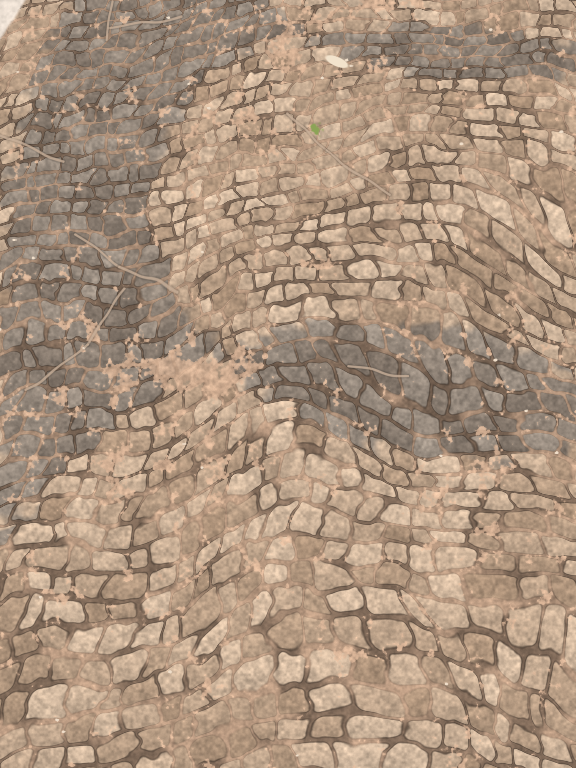
A Shadertoy shader for this texture:

```glsl
float hash(vec2 p) {
    p = fract(p * vec2(0.1031, 0.1137));
    p += dot(p, p.yx + 33.33);
    return fract((p.x + p.y) * p.x * 17.3);
}

vec2 hash2(vec2 p) { return vec2(hash(p + 11.7), hash(p.yx + 47.3)); }

float noise(vec2 p) {
    vec2 i = floor(p), f = fract(p);
    f = f * f * (3.0 - 2.0 * f);
    return mix(mix(hash(i), hash(i + vec2(1, 0)), f.x),
               mix(hash(i + vec2(0, 1)), hash(i + 1.0), f.x), f.y);
}

vec2 noise2(vec2 p) { return vec2(noise(p), noise(p + 31.0)) - 0.5; }

float fbm(vec2 p) {
    float sum = 0.0, amp = 0.53;
    for (int i = 0; i < 4; i++) {
        sum += amp * noise(p);
        p = mat2(1.6, 1.2, -1.2, 1.6) * p + 5.3;
        amp *= 0.5;
    }
    return sum;
}

// Lens between two parabolas; positive inside
float lens(vec2 p, vec2 top, vec2 bottom, float bend) {
    vec2 dx = p.x - vec2(top.x, bottom.x);
    return min(p.y - top.y - bend * dx.x * dx.x, bottom.y - bend * dx.y * dx.y - p.y);
}

// Positive where the paving is laid in dark stone
float darkPaving(vec2 p) {
    float d = 0.373 - p.x;
    float fan = (length((p - vec2(0.565, 0.358)) / vec2(0.302, 0.3)) - 1.0) * 0.3;
    float band = min(p.x - 0.13 * exp(-5.5 * p.y) + 0.004, fan);
    band = min(band, min(0.46 + 1.3 * p.y, 0.55) - p.x);
    band = min(band, 0.616 + 0.55 * d + 0.86 * d * d - p.y);
    float lenses = max(lens(p, vec2(0.651, 0.555), vec2(0.833, 0.802), 0.841),
                       lens(p, vec2(0.75, 0.042), vec2(0.86, 0.142), 0.65));
    return max(band, lenses);
}

// Slanted side of a sett; h is the height within its course
float settSide(float i, float row, float h) {
    return i + 0.5 * (hash(vec2(i, row)) - 0.5) + 0.5 * h * (hash(vec2(i + 40.0, row)) - 0.5);
}

// Offset to the sett centre, distance to its joint, random value
vec4 setts(vec2 q) {
    float row = floor(q.y), h = fract(q.y) - 0.5;
    float x = q.x + 7.0 * hash(vec2(row, 3.0)), i = floor(x);
    if (x < settSide(i, row, h)) i -= 1.0;
    else if (x > settSide(i + 1.0, row, h)) i += 1.0;
    float left = settSide(i, row, h), right = settSide(i + 1.0, row, h);
    float middle = 0.5 * (left + right);
    vec2 r = hash2(vec2(i, row));
    float rise = 0.5 - abs(h + 0.2 * (r.y - 0.5) * (x - middle)) - 0.07 * r.x;
    vec2 inset = max(0.2 - vec2(min(x - left, right - x), rise), 0.0);
    return vec4(middle - x, -h, 0.2 - length(inset), hash(vec2(i + 5.0, row + 9.0)));
}

float blob(vec2 p, vec2 centre, vec2 size) {
    vec2 d = (p - centre) / size;
    return exp(-dot(d, d));
}

void twig(inout vec3 col, vec2 p, vec2 a, vec2 b) {
    p += 0.012 * noise2(p * 25.0);
    vec2 ab = b - a;
    float d = length(p - a - ab * clamp(dot(p - a, ab) / dot(ab, ab), 0.0, 1.0));
    col *= 1.0 - 0.2 * smoothstep(0.006, 0.001, d);
    col = mix(col, vec3(0.8, 0.7, 0.61), 0.8 * smoothstep(0.0034, 0.0008, d));
}

void mainImage(out vec4 fragColor, in vec2 fragCoord) {
    vec2 p = vec2(fragCoord.x, iResolution.y - fragCoord.y) / iResolution.x;

    // Curved courses, receding towards the top
    vec2 size = vec2(0.03, 0.024) + vec2(0.019, 0.022) * p.y;
    vec2 w = p + 0.11 * noise2(p * 4.0);
    w.y -= 0.35 * (p.x - 0.6) * (p.x - 0.6);
    vec2 q = vec2((w.x - 0.5) / size.x, log(0.024 + 0.022 * w.y) / 0.022) + 250.0;
    q += 0.5 * noise2(q * 0.9) + 0.16 * noise2(q * 3.0);
    vec4 s = setts(q);
    float grain = 0.65 * fbm(p * 110.0) + 0.35 * noise(p * 210.0);
    float broad = fbm(p * 6.0), patches = fbm(p * 36.0);

    // Stone faces
    float dark = smoothstep(-0.004, 0.004, darkPaving(p + 0.8 * s.xy * size));
    vec3 pale = mix(vec3(0.67, 0.565, 0.47), vec3(0.84, 0.74, 0.64), s.w);
    pale *= 0.95 + 0.1 * broad;
    vec3 slate = mix(vec3(0.5, 0.45, 0.405), vec3(0.63, 0.58, 0.53), s.w);
    vec3 face = mix(pale, slate, dark) * (0.75 + 0.5 * grain);
    face *= 1.0 + 0.1 * s.y;

    // Sandy joints with shadowed edges
    vec3 sand = vec3(0.79, 0.655, 0.55) * (0.75 + 0.5 * grain);
    float shade = smoothstep(0.3, 0.7, noise(p * 22.0 + 4.0));
    vec3 joint = sand * mix(0.64, 0.95, shade) * mix(1.0, 0.92, dark);
    float width = 0.02 + 0.07 * patches;
    vec3 col = mix(joint, face, smoothstep(width - 0.02, width + 0.03, s.z));
    float rim = smoothstep(0.05, 0.0, abs(s.z - width));
    col *= 1.0 - 0.24 * rim * (1.0 - 0.6 * shade);

    // Loose sand gathered at the cusps and worn spots
    float dust = blob(p, vec2(0.29, 0.63), vec2(0.09, 0.04)) + blob(p, vec2(0.4, 0.65), vec2(0.05, 0.03));
    dust += blob(p, vec2(0.51, 0.085), vec2(0.05, 0.04)) + 0.7 * blob(p, vec2(0.39, 0.21), vec2(0.07, 0.05));
    dust += 0.5 * blob(p, vec2(0.22, 0.76), vec2(0.2, 0.09)) + 0.5 * blob(p, vec2(0.65, 0.01), vec2(0.13, 0.03));
    dust += 0.25 * blob(p, vec2(0.76, 0.9), vec2(0.14, 0.1));
    float loose = 0.6 * patches + 0.4 * grain + 0.24 * dust - 0.25 * s.z;
    col = mix(col, sand * 1.04, 0.85 * smoothstep(0.6, 0.68, loose));

    // Fallen twigs
    twig(col, p, vec2(0.503, 0.2), vec2(0.565, 0.26));
    twig(col, p, vec2(0.565, 0.26), vec2(0.68, 0.34));
    twig(col, p, vec2(0.0, 0.233), vec2(0.113, 0.284));
    twig(col, p, vec2(0.13, 0.408), vec2(0.21, 0.46));
    twig(col, p, vec2(0.21, 0.46), vec2(0.31, 0.508));
    twig(col, p, vec2(0.217, 0.5), vec2(0.15, 0.6));
    twig(col, p, vec2(0.15, 0.6), vec2(0.05, 0.68));
    twig(col, p, vec2(0.19, 0.05), vec2(0.32, 0.027));
    twig(col, p, vec2(0.195, 0.0), vec2(0.186, 0.07));
    twig(col, p, vec2(0.6, 0.638), vec2(0.71, 0.655));

    // Grass tuft, pale leaf, chips and the kerb corner
    float tuft = blob(p, vec2(0.55, 0.225), vec2(0.014, 0.016)) * (0.3 + noise(p * 160.0));
    col = mix(col, vec3(0.55, 0.64, 0.34), smoothstep(0.4, 0.7, tuft));
    vec2 leaf = mat2(0.92, -0.39, 0.39, 0.92) * (p - vec2(0.585, 0.107));
    col = mix(col, vec3(0.95, 0.89, 0.8), smoothstep(1.15, 0.85, length(leaf / vec2(0.021, 0.008))));
    for (int i = 0; i < 28; i++) {
        vec2 chip = hash2(vec2(float(i) * 7.0 + 2.0, 19.0)) * vec2(1.0, 1.333);
        float d = length((p - chip) * vec2(1.0, 1.4)) + 0.003 * noise(p * 300.0);
        col = mix(col, vec3(0.94, 0.87, 0.79), smoothstep(0.006, 0.003, d));
    }
    float kerb = 0.045 - p.x - 0.65 * p.y + 0.008 * (patches - 0.5);
    col = mix(col, vec3(0.92, 0.87, 0.82) * (0.88 + 0.24 * grain), smoothstep(-0.004, 0.004, kerb));

    fragColor = vec4(clamp(col, 0.0, 1.0), 1.0);
}
```
